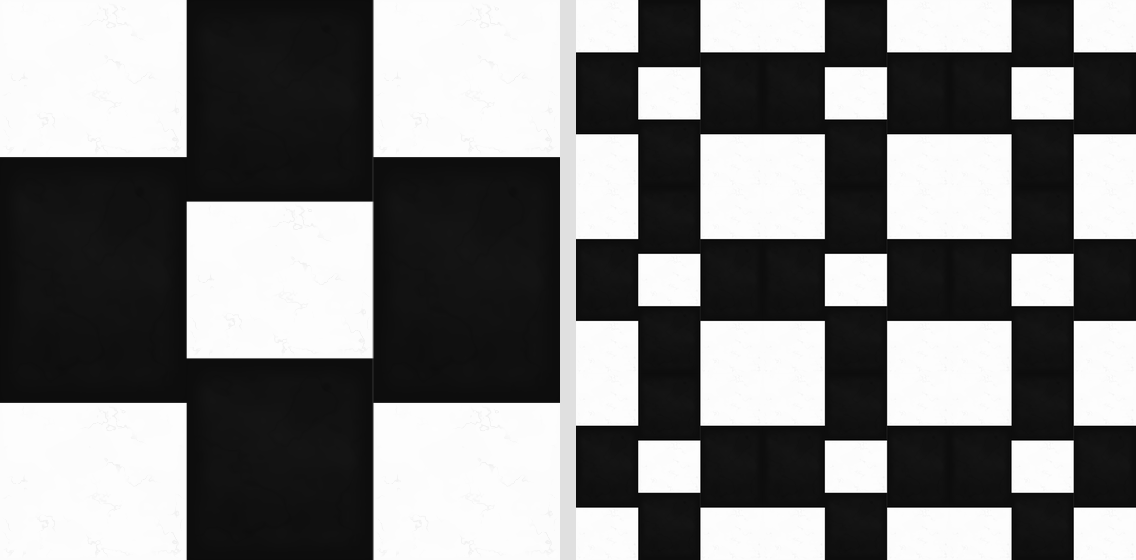
Left: one tile. Right: repeated 3 by 3.
A Shadertoy shader for this pattern:

```glsl
// Three columns of black and white slabs, the middle one in counterphase.
// Each slab repeats one worn surface: clouded, creased black or finely scratched white.
// Noise wraps and wear fades at the slab borders, so the canvas tiles on all sides.

const float COLUMNS = 3.0;
const float BLACK_HALF = 0.2194;   // half height of the black slab in the side columns
const float WHITE_HALF = 0.1400;   // half height of the white slab in the middle column
const float SEAM_WIDTH = 0.0013;
const vec3 SEAM_GRAY = vec3(0.33);

float hash(vec2 p) {
    return fract(sin(dot(p, vec2(127.1, 311.7))) * 43758.5453);
}

// Value noise that wraps after a whole number of cells
float wrapNoise(vec2 p, vec2 period, float seed) {
    vec2 i = floor(p);
    vec2 f = p - i;
    f = f * f * (3.0 - 2.0 * f);
    vec2 a = mod(i, period) + seed;
    vec2 b = mod(i + 1.0, period) + seed;
    return mix(mix(hash(a), hash(vec2(b.x, a.y)), f.x),
               mix(hash(vec2(a.x, b.y)), hash(b), f.x), f.y);
}

float wrapFbm(vec2 uv, vec2 cells, float seed) {
    float sum = 0.0;
    float weight = 0.5;
    for (int octave = 0; octave < 4; octave++) {
        sum += weight * wrapNoise(uv * cells, cells, seed);
        cells *= 2.0;
        seed += 17.0;
        weight *= 0.5;
    }
    return sum / 0.9375;
}

// Thin lines along the middle level of a noise field
float ridge(float n, float width) {
    return 1.0 - smoothstep(0.0, width, abs(n - 0.5));
}

// Antialiased coverage of the band d < halfWidth
float cover(float d, float halfWidth, float pixel) {
    return clamp((halfWidth - d) / pixel + 0.5, 0.0, 1.0);
}

// Zero on the slab border, one inside
float borderFade(vec2 uv, float width) {
    vec2 d = min(uv, 1.0 - uv);
    vec2 fade = smoothstep(vec2(0.0), vec2(width), d);
    return fade.x * fade.y;
}

// Height within a slab, for a column split at 0.5 -/+ halfHeight
float slabHeight(float y, float halfHeight) {
    float fromCentre = y - 0.5;
    float outer = 0.5 - halfHeight;
    if (abs(fromCentre) < halfHeight) return 0.5 + 0.5 * fromCentre / halfHeight;
    return fromCentre < 0.0 ? y / outer : (fromCentre - halfHeight) / outer;
}

vec3 blackSurface(vec2 uv) {
    float warp = wrapFbm(uv, vec2(3.0), 5.0) - 0.5;
    vec2 bent = uv + 0.12 * vec2(warp, -warp);
    float cloud = wrapFbm(bent, vec2(4.0, 5.0), 31.0) - 0.5;
    float crease = ridge(wrapFbm(bent, vec2(3.0, 4.0), 73.0), 0.035);
    // Pale diagonal band falling to the right
    float across = uv.y - 0.85 + 0.42 * uv.x + 0.25 * warp;
    float band = exp(-across * across * 90.0);
    float spot = 1.0 - smoothstep(0.01, 0.04, length(uv - vec2(0.75, 0.86)) + 0.04 * cloud);
    float wear = 0.016 + 0.030 * cloud + 0.009 * band - 0.006 * crease - 0.014 * spot;
    return vec3(0.049 + wear * borderFade(uv, 0.14));
}

vec3 whiteSurface(vec2 uv) {
    float scratch = ridge(wrapFbm(uv, vec2(11.0, 9.0), 11.0), 0.035);
    float patches = wrapNoise(uv * 8.0, vec2(8.0), 47.0);
    float lower = 0.16 * (1.0 - uv.y) + 0.06 * uv.x;
    float worn = smoothstep(0.62, 0.90, patches + lower);
    float mottle = wrapFbm(uv, vec2(6.0), 91.0) - 0.5;
    float wear = 0.045 * scratch * worn + 0.010 * mottle;
    return vec3(0.990 - wear * borderFade(uv, 0.06));
}

void mainImage(out vec4 fragColor, in vec2 fragCoord) {
    vec2 uv = fragCoord / iResolution.xy;
    vec2 pixel = 1.0 / iResolution.xy;
    vec2 fromCentre = abs(uv - 0.5);

    // Slab layout
    float middle = cover(fromCentre.x, 0.5 / COLUMNS, pixel.x);
    float sideWhite = 1.0 - cover(fromCentre.y, BLACK_HALF, pixel.y);
    float middleWhite = cover(fromCentre.y, WHITE_HALF, pixel.y);
    float white = mix(sideWhite, middleWhite, middle);

    // Surface of each slab
    float halfHeight = middle > 0.5 ? WHITE_HALF : BLACK_HALF;
    vec2 slab = vec2(fract(uv.x * COLUMNS), slabHeight(uv.y, halfHeight));
    vec3 color = mix(blackSurface(slab), whiteSurface(slab), white);

    // Hairline seam right of the middle column, weighted by its pixel coverage
    float seamCentre = 2.0 / COLUMNS - 0.5 * SEAM_WIDTH;
    float seam = cover(abs(uv.x - seamCentre), 0.5 * SEAM_WIDTH, pixel.x);
    color = mix(color, SEAM_GRAY, seam * min(1.0, SEAM_WIDTH / pixel.x));

    fragColor = vec4(color, 1.0);
}
```
